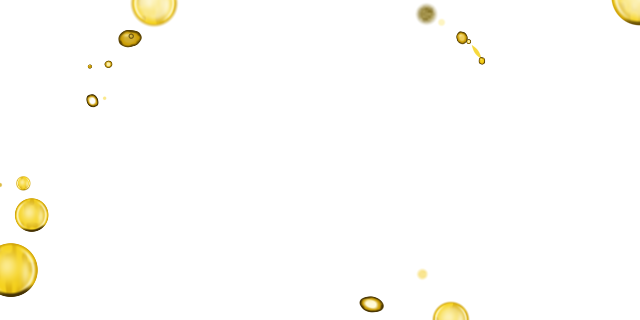
A Shadertoy shader for this background:

```glsl
const vec3 GOLD = vec3(0.96, 0.82, 0.10);
const vec3 PALE = vec3(0.99, 0.94, 0.66);
const vec3 AMBER = vec3(0.80, 0.62, 0.02);
const vec3 UMBER = vec3(0.24, 0.17, 0.01);

float hash(vec2 p) {
    return fract(sin(dot(p, vec2(127.1, 311.7))) * 43758.5453);
}

float noise(vec2 p) {
    vec2 i = floor(p), f = fract(p);
    f = f * f * (3.0 - 2.0 * f);
    return mix(mix(hash(i), hash(i + vec2(1, 0)), f.x),
               mix(hash(i + vec2(0, 1)), hash(i + vec2(1, 1)), f.x), f.y);
}

// Soft round spot in drop-local coordinates
float spot(vec2 q, vec2 center, vec2 size) {
    vec2 k = (q - center) / size;
    return exp(-dot(k, k));
}

// Coverage of a disc of unit radius; softness is in canvas units
float cover(float d, float radius, float softness) {
    float w = max(softness, 50.0 / iResolution.y) / radius;
    return 1.0 - smoothstep(-w, w, d - 1.0);
}

// Large glassy oil sphere: clear sets how much white shows through
void sphere(inout vec3 col, vec2 p, vec2 center, float radius, float softness, float clear, float shade) {
    vec2 q = (p - center) / radius;
    float d = length(q);
    float swirl = noise(q * vec2(5.0, 3.0) + center);
    vec3 c = mix(GOLD, AMBER, 0.6 * smoothstep(0.35, 0.8, swirl) * smoothstep(0.2, 0.8, d));
    c = mix(c, PALE, 0.8 * spot(q, vec2(-0.15, 0.15), vec2(0.40, 0.45)));
    c = mix(c, PALE, 0.75 * spot(q, vec2(0.55, -0.1), vec2(0.18, 0.5)));
    c = mix(c, vec3(1), clear * smoothstep(0.95, 0.55, d) * (0.65 + 0.35 * swirl));
    // Bright inner crescent, tinted outline and dark underside
    float ring = exp(-pow((d - 0.84) / 0.07, 2.0));
    c = mix(c, vec3(1.0, 0.98, 0.85), 0.75 * ring * smoothstep(0.2, 0.8, abs(q.x)));
    c = mix(c, AMBER, 0.8 * smoothstep(0.88, 1.0, d));
    c = mix(c, UMBER, shade * smoothstep(0.80, 0.93, d) * smoothstep(-0.6, -0.92, q.y - 0.15 * q.x));
    col = mix(col, c, cover(d, radius, softness));
}

// Small drop with a dark outline around a chosen core colour
void droplet(inout vec3 col, vec2 p, vec2 center, vec2 radii, float tilt, vec3 core, float dark) {
    float s = sin(tilt), k = cos(tilt);
    vec2 q = mat2(k, -s, s, k) * (p - center) / radii;
    float d = length(q) + 0.12 * (noise(q * 1.7 + center) - 0.5);
    vec3 c = mix(core, AMBER, smoothstep(0.35, 0.75, d));
    c = mix(c, UMBER, dark * smoothstep(0.65, 0.95, d + 0.15 * (noise(q * 3.0 + center) - 0.5)));
    c = mix(c, PALE, 0.6 * spot(q, vec2(-0.25, 0.4), vec2(0.3, 0.2)));
    col = mix(col, c, cover(d, min(radii.x, radii.y), 0.0));
}

// Out-of-focus drop
void blurred(inout vec3 col, vec2 p, vec2 center, float radius, vec3 tint, float opacity) {
    float d = length(p - center) / radius;
    vec3 c = mix(tint, PALE, 0.3 * noise((p - center) * 1.2 + 7.0));
    col = mix(col, c, opacity * (1.0 - smoothstep(0.45, 1.25, d)));
}

void mainImage(out vec4 fragColor, in vec2 fragCoord) {
    // The canvas is 100 units high and 200 wide
    vec2 p = fragCoord / iResolution.y * 100.0;
    p.x *= 200.0 * iResolution.y / (100.0 * iResolution.x);
    vec3 col = vec3(1);

    // Spheres on the left edge
    sphere(col, p, vec2(3.4, 15.6), 8.4, 0.1, 0.0, 0.95);
    sphere(col, p, vec2(9.9, 32.8), 5.25, 0.1, 0.1, 0.95);
    sphere(col, p, vec2(7.3, 42.7), 2.2, 0.25, 0.1, 0.3);
    blurred(col, p, vec2(0.0, 42.2), 0.7, AMBER, 0.9);

    // Spheres cut by the top and bottom edges
    sphere(col, p, vec2(48.2, 99.0), 7.0, 0.8, 0.65, 0.0);
    sphere(col, p, vec2(200.0, 101.0), 8.9, 0.25, 0.6, 0.7);
    sphere(col, p, vec2(140.9, 0.0), 5.6, 0.5, 0.4, 0.0);

    // Upper left droplets
    droplet(col, p, vec2(40.6, 88.0), vec2(3.6, 2.7), 0.1, vec3(0.82, 0.68, 0.18), 0.8);
    float bead = abs(length(p - vec2(41.0, 88.7)) - 0.65);
    col = mix(col, UMBER, 0.6 * (1.0 - smoothstep(0.05, 0.35, bead)));
    droplet(col, p, vec2(33.9, 79.9), vec2(1.2, 1.15), 0.0, PALE, 0.65);
    droplet(col, p, vec2(28.1, 79.2), vec2(0.65), 0.0, AMBER, 0.7);
    droplet(col, p, vec2(28.9, 68.5), vec2(1.8, 2.15), 0.4, vec3(1), 0.95);
    blurred(col, p, vec2(32.7, 69.3), 0.6, GOLD, 0.6);

    // Upper right droplets joined by a thin thread
    blurred(col, p, vec2(133.3, 95.6), 3.1, vec3(0.48, 0.40, 0.08), 0.9);
    blurred(col, p, vec2(138.0, 93.0), 1.2, PALE, 0.7);
    vec2 a = vec2(147.6, 85.7), b = vec2(150.3, 81.8);
    float h = clamp(dot(p - a, b - a) / dot(b - a, b - a), 0.0, 1.0);
    float thread = length(p - mix(a, b, h)) - 0.5 * sin(3.14 * h);
    col = mix(col, GOLD, 0.85 * (1.0 - smoothstep(-0.1, 0.35, thread)));
    droplet(col, p, vec2(144.4, 88.2), vec2(1.7, 2.0), 0.2, vec3(0.93, 0.80, 0.35), 0.8);
    droplet(col, p, vec2(146.5, 87.0), vec2(0.75), 0.0, PALE, 0.8);
    droplet(col, p, vec2(150.6, 81.0), vec2(1.05, 1.15), 0.0, GOLD, 0.85);

    // Lower right droplets
    droplet(col, p, vec2(116.1, 4.9), vec2(3.7, 2.4), -0.2, vec3(1.0, 0.98, 0.85), 0.9);
    blurred(col, p, vec2(132.0, 14.3), 1.7, vec3(0.96, 0.84, 0.35), 0.75);

    fragColor = vec4(col, 1.0);
}
```
